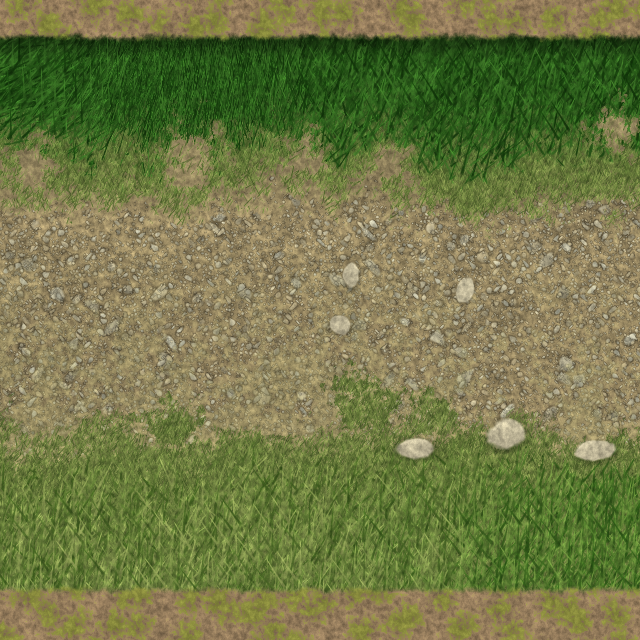
Give the GLSL for this texture, as a WebGL 1 fragment shader.

```glsl
precision highp float;
// A gravel track between two grass verges, with mossy earth strips above and below.
// Cellular noise makes stones and moss, layered sines break up the borders,
// and stacked grids of curved tapering blades make the grass.
uniform vec2 u_resolution;

#define STRIP_TOP 0.942
#define STRIP_BOTTOM 0.078
#define TRACK_TOP 0.685
#define TRACK_BOTTOM 0.315
#define BLADE_WIDTH 0.12
#define SHORT_BLADE 0.02
#define LONG_BLADE 0.06
#define GRAIN 0.17
#define SOIL vec3(0.62, 0.55, 0.4)
#define STONE_GREY vec3(0.74, 0.74, 0.67)
#define STONE_TAN vec3(0.74, 0.68, 0.53)

vec2 hash2(vec2 p) {
  vec3 q = fract(p.xyx * vec3(0.1031, 0.103, 0.0973));
  q += dot(q, q.yzx + 33.33);
  return fract((q.xx + q.yz) * q.zy);
}

// Layered sines, roughly -1 to 1
float waves(vec2 p) {
  float sum = 0.0, amp = 0.6;
  for (int i = 0; i < 5; i++) {
    p = mat2(0.8, 0.6, -0.6, 0.8) * p * 1.7 + 1.3;
    sum += amp * sin(p.x + 1.4 * sin(p.y * 0.8)) * sin(p.y + sin(p.x * 0.7));
    amp *= 0.68;
  }
  return sum;
}

// xy: offset from nearest point, z: gap to the second nearest, w: cell id
vec4 cells(vec2 p) {
  vec2 nearest = vec2(0.0);
  float first = 9.0, second = 9.0, id = 0.0;
  for (int j = -1; j <= 1; j++) for (int i = -1; i <= 1; i++) {
    vec2 c = floor(p) + vec2(float(i), float(j));
    vec2 off = p - c - 0.1 - 0.8 * hash2(c);
    float d = length(off);
    if (d < first) {
      second = first; first = d; nearest = off; id = hash2(c + 41.7).x;
    } else second = min(second, d);
  }
  return vec4(nearest, second - first, id);
}

vec3 stones(vec3 col, vec2 uv, float scale, float keep) {
  vec2 p = uv * scale;
  vec4 c = cells(p + 0.2 * sin(p.yx * 2.7));
  float radius = mix(0.25, 0.55, fract(c.w * 7.3));
  float inside = min(radius - length(c.xy), c.z * 0.5 - 0.03);
  float present = smoothstep(c.w, c.w + 0.1, keep);
  vec3 tone = mix(STONE_TAN, STONE_GREY, fract(c.w * 13.7)) * (0.83 + 0.3 * fract(c.w * 29.3));
  tone *= 1.0 + 0.25 * dot(c.xy, vec2(-0.4, 0.8));
  col *= 1.0 - 0.2 * present * smoothstep(-0.16, 0.0, inside);
  return mix(col, tone, 0.85 * present * smoothstep(0.0, 0.08 + scale / u_resolution.y, inside));
}

vec3 rock(vec3 col, vec2 uv, vec2 center, vec2 radii, float tilt) {
  vec2 d = uv - center;
  vec2 q = (d + tilt * vec2(d.y, -d.x)) / radii;
  float r = length(q) + 0.2 * waves(uv * 25.0);
  vec3 tone = mix(STONE_TAN, STONE_GREY, 0.4) * (1.0 + 0.1 * q.y + 0.1 * waves(uv * 50.0));
  col *= 0.75 + 0.25 * smoothstep(0.8, 1.3, length(q + vec2(-0.1, 0.15)));
  return mix(tone, col, smoothstep(0.8, 1.05, r));
}

vec3 blades(vec3 col, vec2 uv, float cover, vec3 dark, vec3 light, float size, float lean) {
  vec2 cell = vec2(0.28, 1.0) * size;
  float aa = 0.7 / (u_resolution.y * cell.x);
  for (int i = 0; i < 18; i++) {
    float k = float(i);
    vec2 r = hash2(vec2(k + 3.0, 7.0));
    float a = lean + 1.8 * (r.x - 0.5);
    vec2 g = (mat2(cos(a), sin(a), -sin(a), cos(a)) * uv + r + 2.0) / cell;
    g.y += hash2(vec2(floor(g.x), k)).x;
    vec2 h = hash2(floor(g) + k * 17.3), f = fract(g);
    float x = abs(f.x - 0.5 - 0.45 * (h.x - 0.5 + (h.y - 0.5) * f.y * f.y));
    float w = BLADE_WIDTH * (1.1 - f.y);
    float m = smoothstep(0.0, 0.12, f.y) * (1.0 - smoothstep(0.85, 1.0, f.y));
    m *= 1.0 - smoothstep(max(w - aa, 0.0), w + aa, x);
    m *= smoothstep(0.0, 0.1, cover * 1.1 - fract(h.x * 9.1 + h.y * 5.7));
    col = mix(col, mix(dark, light, fract(h.x * 23.0 + k * 0.37)) * (0.8 + 0.3 * f.y), m * 0.85);
  }
  return col;
}

float spot(vec2 d, float radius, float wobble) {
  return 1.0 - smoothstep(0.2, 1.4, length(d) / radius + 0.7 * wobble);
}

void main() {
  vec2 uv = gl_FragCoord.xy / u_resolution;
  float broad = waves(uv * 9.0), fine = waves(uv * 38.0), grain = waves(uv * 120.0);
  float rough = fine + 0.5 * grain;
  float y = uv.y + 0.03 * broad + 0.022 * rough;

  // Soil and gravel
  vec3 col = SOIL * (1.0 + 0.08 * broad + 0.1 * rough);
  float track = smoothstep(-0.03, 0.05, y - TRACK_BOTTOM) * smoothstep(-0.01, 0.05, TRACK_TOP - y);
  col = stones(col, uv + 0.71, 38.0, 0.2 * track);
  col = stones(col, uv, 150.0, 0.8 * track);
  col = stones(col, uv + 0.37, 80.0, 0.45 * track);
  float film = smoothstep(-0.3, 0.7, rough + broad + 0.6 - uv.x) * (1.0 - smoothstep(0.4, 0.68, uv.y));
  col = mix(col, vec3(0.55, 0.54, 0.35), 0.06 + 0.32 * film);

  // Grass cover with bare patches and stray tufts
  float bare = spot(uv - vec2(0.3, 0.745), 0.06, rough);
  bare = max(bare, spot(uv - vec2(0.97, 0.8), 0.045, rough));
  bare = max(bare, spot(uv - vec2(0.61, 0.74), 0.045, rough));
  bare = max(bare, spot(uv - vec2(0.47, 0.757), 0.045, rough));
  bare = max(bare, spot(uv - vec2(0.05, 0.745), 0.045, rough));
  float upper = smoothstep(0.66, 0.77, y + 0.03 * smoothstep(0.5, 0.8, uv.x)) * (1.0 - 0.9 * bare);
  float lower = 1.0 - smoothstep(0.25, 0.36, y);
  float tufts = max(spot(uv - vec2(0.57, 0.365), 0.045, rough), spot(uv - vec2(0.67, 0.345), 0.035, rough));
  tufts = max(tufts, spot(uv - vec2(0.27, 0.335), 0.04, rough));
  float cover = max(max(upper, lower), 0.7 * tufts);
  float high = step(0.5, uv.y);
  float lush = smoothstep(0.72, 0.87, y) * (1.0 - bare);
  float deep = 1.0 - smoothstep(0.17, 0.32, y);

  // Short turf, then long blades
  vec3 dark = mix(vec3(0.3, 0.39, 0.16), vec3(0.08, 0.25, 0.05), lush);
  vec3 light = mix(vec3(0.55, 0.61, 0.32), vec3(0.24, 0.47, 0.15), lush);
  col = mix(col, mix(dark, light, 0.4 + 0.3 * rough), cover * 0.6);
  col = blades(col, uv, cover * 0.85, dark, light, SHORT_BLADE, 0.2);
  float right = smoothstep(0.55, 0.95, uv.x + 0.1 * broad);
  dark = mix(mix(vec3(0.24, 0.37, 0.11), vec3(0.15, 0.33, 0.07), right), vec3(0.06, 0.21, 0.03), high);
  light = mix(mix(vec3(0.62, 0.68, 0.37), vec3(0.47, 0.62, 0.26), right), vec3(0.27, 0.51, 0.17), high);
  float lean = high * mix(0.6, 0.1, smoothstep(0.1, 0.5, uv.x));
  col = blades(col, uv, max(lush, deep * 0.8), dark, light, LONG_BLADE, lean);
  col *= mix(1.0, 0.6 + 0.4 * smoothstep(0.0, 0.04, STRIP_TOP - uv.y), high);

  // Landmark rocks
  col = rock(col, uv, vec2(0.549, 0.57), vec2(0.014, 0.023), 0.0);
  col = rock(col, uv, vec2(0.727, 0.547), vec2(0.014, 0.022), -0.4);
  col = rock(col, uv, vec2(0.531, 0.493), vec2(0.018, 0.016), 0.0);
  col = rock(col, uv, vec2(0.788, 0.322), vec2(0.032, 0.026), 0.2);
  col = rock(col, uv, vec2(0.647, 0.301), vec2(0.036, 0.017), 0.0);
  col = rock(col, uv, vec2(0.928, 0.296), vec2(0.032, 0.018), 0.1);

  // Mossy earth strips
  float strip = smoothstep(-0.006, 0.006, max(uv.y - STRIP_TOP, STRIP_BOTTOM - uv.y) + 0.004 * rough);
  float clump = length(cells(uv * 19.0).xy);
  float moss = smoothstep(-0.1, 0.3, 0.42 - clump + 0.25 * fine + 0.4 * grain);
  vec3 earth = mix(vec3(0.6, 0.5, 0.37) * (1.0 + 0.08 * rough), vec3(0.5, 0.52, 0.21), 0.9 * moss);
  col = mix(col, earth, strip) * (1.0 + GRAIN * grain);
  gl_FragColor = vec4(clamp(col, 0.0, 1.0), 1.0);
}
```
